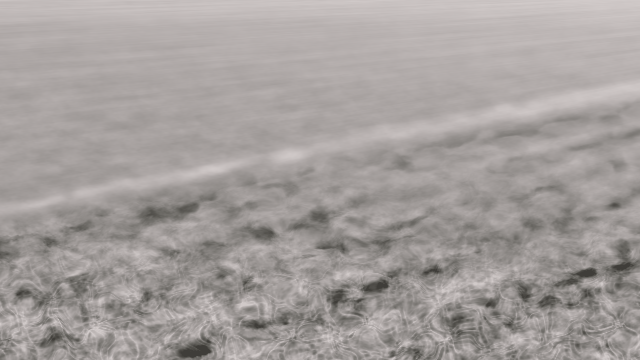
Write a Shadertoy shader that draws this texture.

```glsl
// Soft woollen carpet in shallow focus, with rows of tufts converging past a pale stripe.
#define VANISH vec2(3.48, 1.08)
#define STRIPE_START 0.417
#define STRIPE_SLOPE 0.191
#define TUFT_SCALE 19.0
#define TUFT_CONTRAST 0.50
#define HOLE_DEPTH 0.30
#define FIBRE_SCALE 62.0
#define FIBRE_CONTRAST 0.30
#define STREAK_CONTRAST 0.10
#define FOCUS_NEAR 0.15
#define FOCUS_FAR 0.72

float hash(vec2 p) {
    return fract(sin(dot(p, vec2(127.1, 311.7))) * 43758.5453);
}

float noise(vec2 p) {
    vec2 i = floor(p), f = fract(p);
    f = f * f * f * (f * (f * 6.0 - 15.0) + 10.0);
    float low = mix(hash(i), hash(i + vec2(1, 0)), f.x);
    float high = mix(hash(i + vec2(0, 1)), hash(i + vec2(1, 1)), f.x);
    return mix(low, high, f.y);
}

// Octaves around zero; detail sets how much the finer ones count.
float layeredNoise(vec2 p, float detail) {
    float sum = 0.0, weight = 0.5;
    mat2 turn = mat2(1.6, 1.2, -1.2, 1.6);
    for (int i = 0; i < 4; i++) {
        sum += weight * (noise(p) - 0.5);
        p = turn * p + 7.3;
        weight *= detail;
    }
    return sum;
}

float bell(float x, float centre, float width) {
    float d = (x - centre) / width;
    return exp(-d * d);
}

// Thin curled strands: ridges of a warped noise field.
float fibres(vec2 p) {
    vec2 curl = vec2(noise(p * 0.3), noise(p * 0.3 + 31.7)) - 0.5;
    p += curl * 4.0;
    float coarse = 1.0 - abs(2.0 * noise(p * vec2(1.0, 0.55)) - 1.0);
    float fine = 1.0 - abs(2.0 * noise(p.yx * vec2(1.5, 0.7) + 19.0) - 1.0);
    return 0.5 * (coarse + fine) - 0.5;
}

// Darkness of the furrows, by slope of the ray through the vanishing point.
float furrows(float row) {
    return 0.80 * bell(row, 0.222, 0.013)
         + 0.70 * bell(row, 0.264, 0.010)
         + 0.65 * bell(row, 0.304, 0.012)
         + 1.00 * bell(row, 0.364, 0.014)
         + 0.80 * bell(row, 0.465, 0.035);
}

float ridges(float row) {
    return 0.8 * bell(row, 0.247, 0.008)
         + 0.6 * bell(row, 0.285, 0.008)
         + 0.6 * bell(row, 0.335, 0.011)
         + 1.0 * bell(row, 0.398, 0.018);
}

float baseLight(float y) {
    float light = mix(0.580, 0.635, smoothstep(0.25, 0.62, y));
    light += 0.070 * smoothstep(0.60, 0.95, y);
    return light + 0.065 * smoothstep(0.91, 1.0, y);
}

void mainImage(out vec4 fragColor, in vec2 fragCoord) {
    vec2 p = fragCoord / iResolution.y;
    float row = (VANISH.y - p.y) / (VANISH.x - p.x);
    float sharp = 1.0 - smoothstep(FOCUS_NEAR, FOCUS_FAR, p.y);
    float nearSide = smoothstep(0.190, 0.215, row);

    // Pile coordinates: tilted along the rows, tightening with distance
    vec2 pile = vec2(p.x + 0.25 * p.y, p.y - 0.22 * p.x);
    pile.y += 0.45 * p.y * p.y;

    // Blurred distance
    float light = baseLight(p.y);
    float streak = layeredNoise(vec2(p.x * 2.2, log(row) * 17.0), 0.65);
    float speckle = layeredNoise(p * vec2(15.0, 34.0) + 4.0, 0.6);
    float haze = 1.0 - smoothstep(0.55, 1.0, p.y);
    light += STREAK_CONTRAST * (0.55 * streak + speckle * (0.2 + 0.8 * haze));
    light += 0.025 * (p.x - 0.9) * smoothstep(0.5, 0.9, p.y);

    // Tufts and the dark holes between them
    vec2 tuftPos = pile * TUFT_SCALE;
    tuftPos += 0.5 * vec2(noise(tuftPos * 0.9 + 11.0), noise(tuftPos * 0.9 + 47.0));
    float tuft = layeredNoise(tuftPos * vec2(1.0, 1.3), mix(0.4, 0.75, sharp));
    float dark = furrows(row), lit = ridges(row);
    float strength = nearSide * mix(0.30, 1.0, sharp);
    light += strength * TUFT_CONTRAST * 0.65 * tuft;
    light += nearSide * (0.045 * lit - 0.050 * dark);
    float holeNoise = noise(tuftPos * vec2(0.9, 1.45) + 23.0);
    float hole = smoothstep(0.50, 0.95, holeNoise - 0.3 * tuft) * (0.12 + dark);
    light -= strength * HOLE_DEPTH * hole;

    // Wool strands in focus
    float focus = 1.0 - smoothstep(0.05, 0.40, p.y);
    light += FIBRE_CONTRAST * focus * fibres(pile * FIBRE_SCALE);

    // Pale stripe, broken into soft dashes
    float offset = p.y - STRIPE_START - STRIPE_SLOPE * p.x;
    offset += 0.010 * (noise(p * vec2(18.0, 9.0)) - 0.5);
    float stripe = bell(offset, 0.0, mix(0.016, 0.025, p.x / 1.78));
    float dash = 0.60 + 0.40 * noise(vec2(p.x * 10.0, 3.0));
    dash *= 1.0 - 0.75 * bell(p.x, 0.725, 0.035);
    dash *= 1.0 - 0.50 * bell(p.x, 0.190, 0.020);
    dash += 0.30 * bell(p.x, 0.81, 0.035);
    light += 0.155 * stripe * dash * mix(1.0, 0.75, p.x / 1.78);

    // Warm grey, turning faintly pink in the light
    light = clamp(light, 0.24, 0.80);
    vec3 tint = mix(vec3(0.008, 0.0, -0.018), vec3(0.020, -0.006, -0.010),
                    smoothstep(0.35, 0.75, light));
    fragColor = vec4(light + tint, 1.0);
}
```
